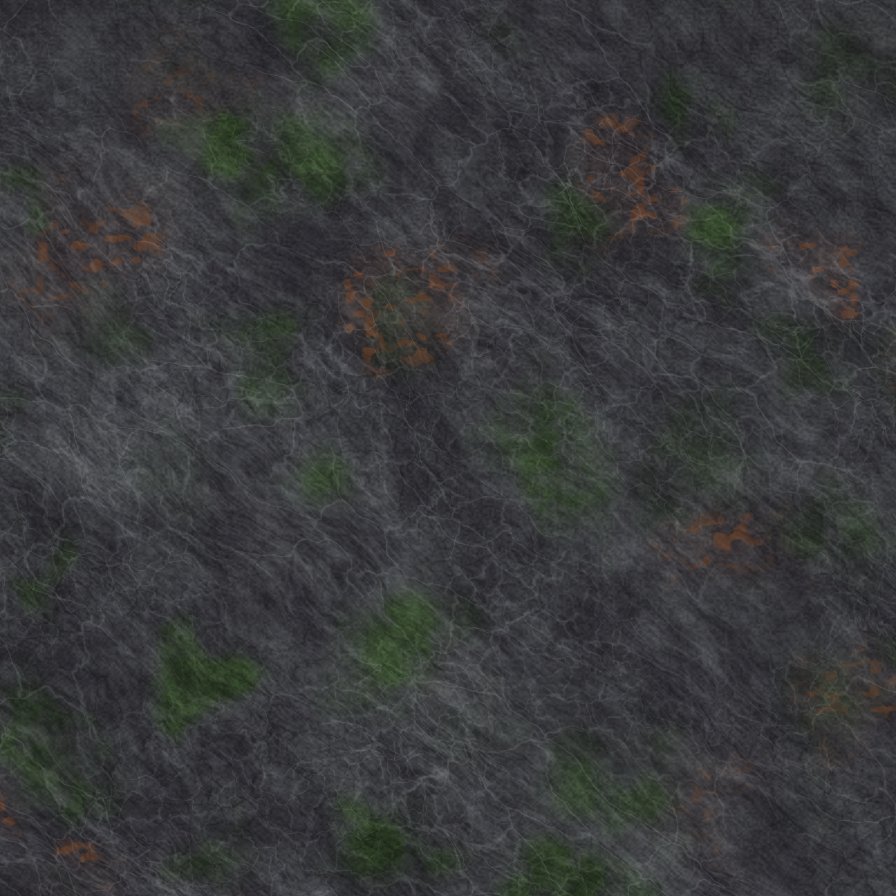
This texture is drawn by a Shadertoy shader. Its source:

```glsl
// Weathered dark slate: mottled grey stone with fine grain, diagonal scratches
// and a dense web of thin pale veins, overgrown by faint moss and rust flecks.
// Value noise gives the tones, warped Voronoi borders the veins.

float hash(vec2 p) {
    return fract(sin(dot(p, vec2(127.1, 311.7))) * 43758.5453);
}

vec2 hash2(vec2 p) {
    return vec2(hash(p), hash(p + 47.3));
}

float noise(vec2 p) {
    vec2 i = floor(p), f = fract(p);
    f = f * f * (3.0 - 2.0 * f);
    return mix(mix(hash(i), hash(i + vec2(1, 0)), f.x),
               mix(hash(i + vec2(0, 1)), hash(i + vec2(1, 1)), f.x), f.y);
}

float fbm(vec2 p) {
    float sum = 0.0, amp = 0.5;
    for (int i = 0; i < 5; i++) {
        sum += amp * noise(p);
        p = mat2(1.6, 1.2, -1.2, 1.6) * p + 7.7;
        amp *= 0.5;
    }
    return sum / 0.97;
}

vec2 warp(vec2 p, float scale, float amount) {
    return p + amount * (vec2(fbm(p * scale), fbm(p * scale + 31.7)) - 0.5);
}

// Distance to the nearest Voronoi border, in cell units
float borderDistance(vec2 p) {
    vec2 cell = floor(p), nearest = vec2(0.0);
    float best = 9.0;
    for (int k = 0; k < 9; k++) {
        vec2 id = cell + vec2(k % 3 - 1, k / 3 - 1);
        vec2 r = id + hash2(id) - p;
        if (dot(r, r) < best) { best = dot(r, r); nearest = r; }
    }
    float border = 9.0;
    for (int k = 0; k < 25; k++) {
        vec2 id = cell + vec2(k % 5 - 2, k / 5 - 2);
        vec2 r = id + hash2(id) - p, gap = r - nearest;
        if (dot(gap, gap) > 1e-5)
            border = min(border, dot(0.5 * (r + nearest), normalize(gap)));
    }
    return border;
}

// Thin vein lines, broken up by a noise mask
float veins(vec2 p, float scale, float width, float seed) {
    vec2 q = warp(p + seed, scale * 0.9, 1.3 / scale);
    float line = 1.0 - smoothstep(0.0, width, borderDistance(q * scale) / scale);
    return line * smoothstep(0.36, 0.64, fbm(p * 9.0 + seed * 5.0));
}

// Soft round patches of random size and strength on a jittered grid
float patches(vec2 p, float cells, float radius, float rarity, float seed) {
    vec2 g = p * cells;
    float cover = 0.0;
    for (int k = 0; k < 9; k++) {
        vec2 id = floor(g) + vec2(k % 3 - 1, k / 3 - 1);
        float size = radius * (0.4 + 0.8 * hash(id + seed + 3.1));
        float strength = pow(hash(id + seed + 8.6), rarity);
        float d = length(g - id - hash2(id + seed)) / size;
        cover = max(cover, strength * (1.0 - smoothstep(0.1, 1.0, d)));
    }
    return cover;
}

// Ridged noise drawn out along the first axis
float scratches(vec2 flow, vec2 scale) {
    float ridge = 1.0 - abs(2.0 * noise(flow * scale) - 1.0);
    return pow(ridge, 5.0);
}

void mainImage(out vec4 fragColor, in vec2 fragCoord) {
    vec2 p = fragCoord / iResolution.y;
    float pixel = 1.0 / iResolution.y;
    const vec2 grainDir = vec2(0.77, -0.64);
    vec2 flow = vec2(dot(p, grainDir), dot(p, vec2(0.64, 0.77)));
    vec2 bent = warp(flow, 6.0, 0.06);

    // Mottled stone, with pale lichen haze
    const vec3 darkSlate = vec3(0.158, 0.155, 0.176);
    const vec3 paleSlate = vec3(0.252, 0.257, 0.272);
    float tone = 0.30 * fbm(bent * vec2(4.0, 8.0)) + 0.30 * fbm(p * 15.0 + 3.0)
               + 0.40 * fbm(bent * vec2(28.0, 52.0) + 9.0);
    tone = smoothstep(0.30, 0.72, tone);
    tone += 0.25 * patches(warp(p, 9.0, 0.10), 6.0, 0.52, 1.8, 61.0);
    vec3 color = mix(darkSlate, paleSlate, min(tone, 1.15));

    // Fine grain, partly combed along the diagonal
    float grain = noise(p * 400.0) - 0.5;
    float combed = noise(bent * vec2(90.0, 290.0)) - 0.5;
    color *= 1.0 + 0.30 * grain + 0.25 * combed;

    // Moss tints the stone green, rust stains it and leaves orange flecks
    const vec3 mossTint = vec3(0.74, 1.06, 0.52);
    const vec3 rustTint = vec3(1.15, 0.95, 0.88);
    const vec3 rustOrange = vec3(0.42, 0.25, 0.15);
    float moss = patches(warp(p, 12.0, 0.13), 6.0, 0.58, 1.4, 12.0);
    moss *= 0.4 + 1.0 * smoothstep(0.3, 0.7, fbm(p * 28.0));
    color = mix(color, color * mossTint, min(moss, 0.85));
    float rust = patches(warp(p, 12.0, 0.18), 4.5, 0.56, 3.0, 29.0);
    rust *= 1.0 - min(moss, 1.0);
    float flecks = smoothstep(0.56, 0.80, noise(warp(p, 60.0, 0.012) * vec2(85.0, 120.0)));
    color = mix(color, color * rustTint, 0.7 * rust);
    color = mix(color, rustOrange, 0.60 * flecks * smoothstep(0.12, 0.75, rust));

    // Scratches, wavy fibres, faint cracks and pale veins lie on top
    const vec3 veinLight = vec3(0.97, 1.0, 1.01);
    float worn = smoothstep(0.36, 0.68, fbm(bent * vec2(4.0, 9.0) + 17.0));
    float lines = 0.40 * worn * (scratches(bent, vec2(12.0, 120.0))
                               + scratches(bent + 5.0, vec2(22.0, 210.0)));
    vec2 wavy = warp(flow, 22.0, 0.05);
    lines += 0.45 * worn * scratches(wavy + 2.0, vec2(14.0, 62.0));
    float width = max(0.0019, 1.0 * pixel);
    vec2 drawn = bent * vec2(0.55, 1.0);
    lines += 0.75 * veins(drawn, 17.0, width, 1.3);
    lines += 0.70 * veins(drawn, 29.0, width, 4.8);
    lines += 0.60 * veins(wavy * vec2(0.7, 1.0), 42.0, width, 9.1);
    color *= 1.0 - 0.16 * veins(drawn, 36.0, width, 6.4);
    color += 0.092 * veinLight * min(lines, 1.3);

    fragColor = vec4(color, 1.0);
}
```
